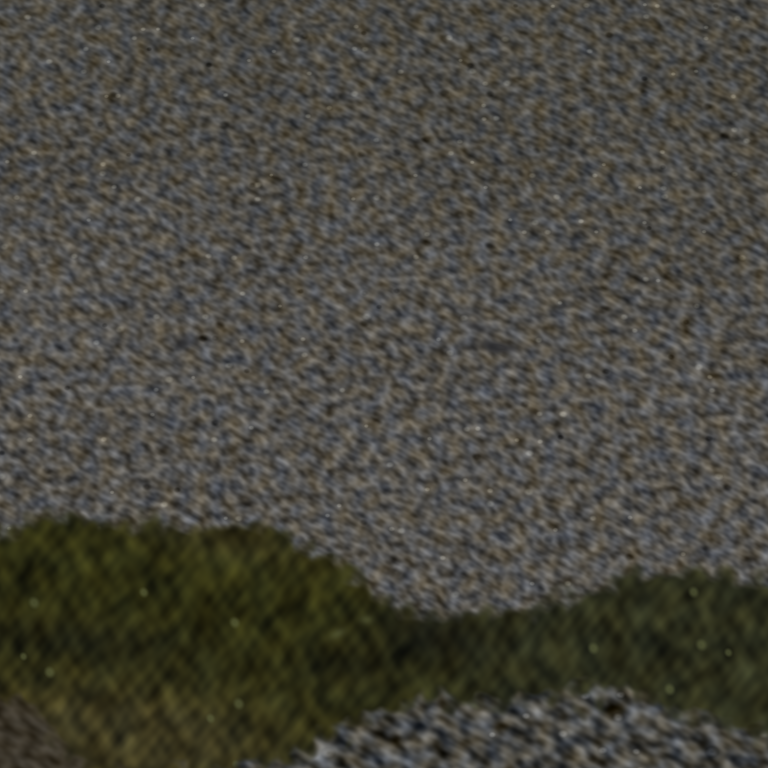
Give the GLSL for this texture, as a Shadertoy shader.

```glsl
// Grey asphalt with a strip of dark grass and loose gravel along its lower edge.

const vec3 ASPHALT = vec3(0.325, 0.316, 0.300);
const vec3 ASPHALT_FAR = vec3(0.292, 0.284, 0.262);
const vec3 GRAVEL = vec3(0.275, 0.272, 0.258);
const vec3 GRASS_LEFT = vec3(0.172, 0.172, 0.070);
const vec3 GRASS_RIGHT = vec3(0.165, 0.170, 0.105);
const vec3 GRASS_DRY = vec3(0.235, 0.215, 0.130);
const vec3 SHADOW = vec3(0.105, 0.105, 0.070);
const vec3 SOIL = vec3(0.215, 0.190, 0.145);
const vec3 BLADE_TIP = vec3(0.36, 0.38, 0.24);
const vec3 TAR = vec3(0.17, 0.17, 0.18);
const float GRAIN_FREQ = 84.0;
const float GRAIN_CONTRAST = 0.27;
const float GRAIN_TILT = -0.50;
const float BLADE_FREQ = 62.0;
const float EDGE_SOFTNESS = 0.016;

float hash(vec2 p) {
    vec3 q = fract(vec3(p.xyx) * 0.1031);
    q += dot(q, q.yzx + 33.33);
    return fract((q.x + q.y) * q.z);
}

float cornerSlope(vec2 cell, vec2 offset) {
    float a = 6.2832 * hash(cell);
    return dot(vec2(cos(a), sin(a)), offset);
}

// Gradient noise, roughly -0.7 to 0.7
float noise(vec2 p) {
    vec2 i = floor(p), f = p - i;
    vec2 u = f * f * f * (f * (f * 6.0 - 15.0) + 10.0);
    vec2 e = vec2(1.0, 0.0);
    return mix(mix(cornerSlope(i, f), cornerSlope(i + e, f - e), u.x),
               mix(cornerSlope(i + e.yx, f - e.yx), cornerSlope(i + 1.0, f - 1.0), u.x), u.y);
}

vec2 rotate(vec2 p, float a) {
    float c = cos(a), s = sin(a);
    return vec2(c * p.x + s * p.y, c * p.y - s * p.x);
}

// Soft elliptical spot, 1 at its centre
float spot(vec2 p, vec2 centre, vec2 radius, float tilt) {
    vec2 q = rotate(p - centre, tilt) / radius;
    return exp(-dot(q, q));
}

// Elongated stone grain
float stoneGrain(vec2 p, float freq) {
    vec2 q = rotate(p, GRAIN_TILT) * vec2(0.62, 1.0) * freq;
    return 0.75 * noise(q + 40.0) + 0.5 * noise(q * 1.75 + 91.0);
}

// Scattered round specks, one candidate in each cell
float specks(vec2 p, float freq, float density) {
    vec2 q = p * freq, cell = floor(q);
    vec2 centre = 0.35 + 0.3 * vec2(hash(cell + 7.0), hash(cell + 19.0));
    float radius = 0.14 + 0.14 * hash(cell + 31.0);
    float d = length((q - cell - centre) * vec2(0.8, 1.0));
    return step(1.0 - density, hash(cell + 53.0)) * (1.0 - smoothstep(0.3 * radius, 1.3 * radius, d));
}

vec3 mineralTint(vec2 p) {
    return vec3(0.05, 0.012, -0.06) * noise(p * 46.0 + 150.0);
}

vec3 asphalt(vec2 p) {
    vec2 ground = (p - 0.5) * (1.0 + 0.14 * p.y);
    vec3 col = mix(ASPHALT, ASPHALT_FAR, smoothstep(0.55, 1.1, p.y + 0.15 * p.x));
    col += 0.022 * noise(p * 7.0 + 5.0) + 0.02 * noise(p * 24.0);
    col += GRAIN_CONTRAST * stoneGrain(ground, GRAIN_FREQ) * mix(1.1, 0.8, p.y);
    col += mineralTint(ground);
    col += vec3(0.13, 0.13, 0.12) * specks(ground, 58.0, 0.06);
    col -= 0.09 * specks(ground + 3.7, 44.0, 0.05);

    // Tar marks
    float tar = spot(p, vec2(0.649, 0.548), vec2(0.024, 0.007), -0.15);
    tar += 0.7 * spot(p, vec2(0.618, 0.575), vec2(0.012, 0.005), -0.3);
    tar += 0.7 * spot(p, vec2(0.240, 0.555), vec2(0.011, 0.009), 0.0);
    tar += 0.5 * spot(p, vec2(0.137, 0.447), vec2(0.010, 0.012), 0.0);
    return mix(col, TAR, min(tar, 0.85));
}

vec3 gravel(vec2 p) {
    vec3 col = GRAVEL + 0.40 * stoneGrain(p + 2.0, 58.0) + mineralTint(p);
    col += 0.14 * specks(p + 1.3, 42.0, 0.14);
    float soil = spot(p, vec2(0.03, 0.04), vec2(0.17, 0.09), -0.3);
    return mix(col, SOIL + 0.16 * stoneGrain(p, 62.0), min(1.2 * soil, 0.85));
}

vec3 grass(vec2 p) {
    vec3 col = mix(GRASS_LEFT, GRASS_RIGHT, smoothstep(0.42, 0.70, p.x));
    float dry = spot(p, vec2(0.16, 0.04), vec2(0.24, 0.075), -0.1);
    dry += 0.5 * spot(p, vec2(0.28, 0.305), vec2(0.14, 0.03), -0.2);
    col = mix(col, GRASS_DRY, min(dry, 0.8));
    float shade = 0.85 * spot(p, vec2(0.57, 0.175), vec2(0.075, 0.035), -0.25);
    shade += 0.55 * spot(p, vec2(0.12, 0.165), vec2(0.16, 0.035), -0.1);
    shade += 0.5 * spot(p, vec2(0.46, 0.13), vec2(0.08, 0.05), 0.0);
    col = mix(col, SHADOW, min(shade, 0.9));

    // Tufts and crossing blades
    float tufts = noise(p * 17.0 + 60.0);
    float leaning = noise(rotate(p, 0.55) * vec2(1.0, 0.38) * BLADE_FREQ);
    float crossing = noise(rotate(p, -0.65) * vec2(1.0, 0.42) * BLADE_FREQ * 1.2 + 80.0);
    float light = 0.28 * tufts + 0.55 * leaning + 0.5 * crossing;
    col *= 1.0 + light;
    col += vec3(0.025, 0.012, -0.01) * noise(p * 28.0 + 33.0);
    float tips = specks(rotate(p, 0.5) * vec2(1.0, 0.7), 46.0, 0.06);
    tips += 0.9 * spot(p, vec2(0.44, 0.175), vec2(0.011, 0.006), 0.5);
    tips += 0.8 * spot(p, vec2(0.477, 0.193), vec2(0.009, 0.006), 0.0);
    return mix(col, BLADE_TIP, min(0.6 * tips, 0.7));
}

void mainImage(out vec4 fragColor, in vec2 fragCoord) {
    vec2 p = fragCoord / iResolution.xy;
    float ragged = 0.022 * noise(p * 14.0 + 21.0) + 0.022 * noise(p * 48.0 + 70.0);
    float top = mix(0.322, 0.198, smoothstep(0.33, 0.56, p.x)) + 0.052 * smoothstep(0.60, 0.90, p.x);
    top -= 0.02 * (1.0 - smoothstep(0.0, 0.07, p.x));
    float bottom = -0.015 + 0.105 * smoothstep(0.24, 0.60, p.x) - 0.045 * smoothstep(0.80, 1.0, p.x);
    bottom += 0.12 * (1.0 - smoothstep(0.0, 0.15, p.x));

    float belowTop = 1.0 - smoothstep(-EDGE_SOFTNESS, EDGE_SOFTNESS, p.y - top + ragged);
    float aboveBottom = smoothstep(-EDGE_SOFTNESS, EDGE_SOFTNESS, p.y - bottom + 1.4 * ragged);
    vec3 verge = mix(gravel(p), grass(p), aboveBottom);
    vec3 col = mix(asphalt(p), verge, belowTop);
    fragColor = vec4(clamp(col, 0.0, 1.0), 1.0);
}
```
